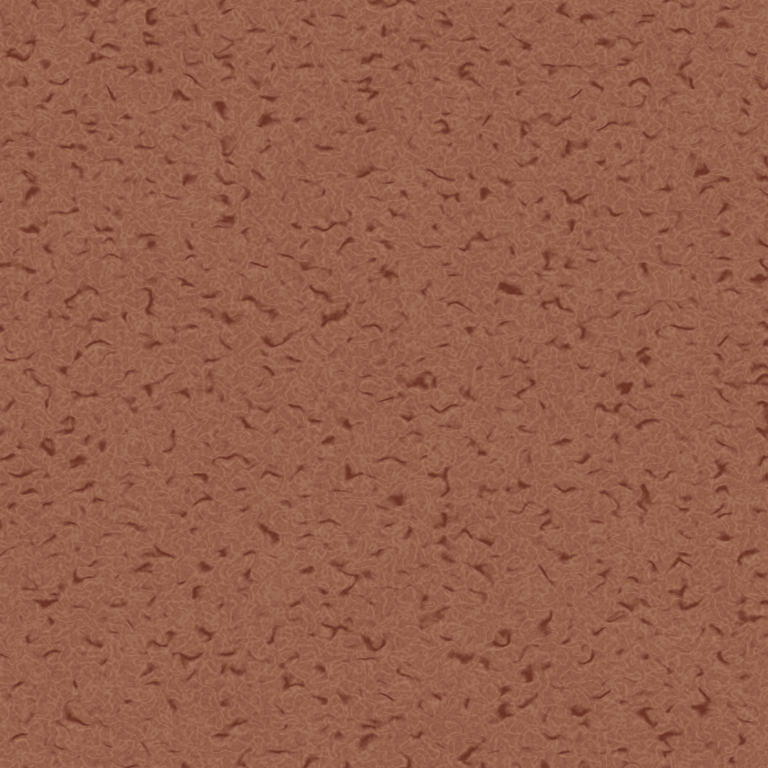
Write a three.js fragment shader that draws this texture.

```glsl
#define CREASE_SCALE vec2(31.0, 47.0)
#define CREASE_WIDTH 0.21
#define CREASE_DEPTH 0.72
#define LIP_SHIFT vec2(0.002, 0.008)
#define LIP_LIGHT 0.12
#define WRINKLE_SCALE vec2(76.0, 88.0)
#define WRINKLE_LIGHT 0.20
#define GRAIN_SCALE 210.0
#define GRAIN_LIGHT 0.22
#define BASE_TONE 0.69
#define DEEP_COLOR vec3(0.43, 0.205, 0.15)
#define PALE_COLOR vec3(0.67, 0.465, 0.37)

varying vec2 vUv;

float hash(vec2 p) {
  return fract(sin(dot(p, vec2(127.1, 311.7))) * 43758.5453);
}

float cornerSlope(vec2 cell, vec2 offset) {
  float angle = 6.2832 * hash(cell);
  return dot(vec2(cos(angle), sin(angle)), offset);
}

// Gradient noise, centred on zero
float noise(vec2 p) {
  vec2 i = floor(p);
  vec2 f = p - i;
  vec2 u = f * f * f * (f * (f * 6.0 - 15.0) + 10.0);
  vec2 e = vec2(1.0, 0.0);
  float low = mix(cornerSlope(i, f), cornerSlope(i + e.xy, f - e.xy), u.x);
  float high = mix(cornerSlope(i + e.yx, f - e.yx), cornerSlope(i + e.xx, f - e.xx), u.x);
  return mix(low, high, u.y);
}

// Soft line along the zero contour of a noise value
float contour(float n, float width) {
  return 1.0 - smoothstep(0.0, width, abs(n));
}

// Short, mostly level creases: contours broken up by a patchy mask
float crease(vec2 p) {
  float line = contour(noise(p * CREASE_SCALE), CREASE_WIDTH);
  float patches = noise(p * CREASE_SCALE * 1.25 + 53.0);
  return line * smoothstep(0.0, 0.42, patches);
}

void main() {
  // Bend the domain so the marks curl
  vec2 bend = vec2(noise(vUv * 48.0 + 17.0), noise(vUv * 48.0 + 91.0));
  vec2 p = vUv + 0.009 * bend;

  // Dark creases with a pale lower lip
  float dark = crease(p);
  float lip = crease(p + LIP_SHIFT) * (1.0 - dark);

  // Thin pale wrinkles, fine grain and faint large blotches
  float wrinkle = contour(noise(p * WRINKLE_SCALE + 29.0), 0.2) - 0.3;
  float grain = noise(vUv * GRAIN_SCALE + 7.0);
  float blotch = noise(vUv * 9.0 + 3.0);

  float tone = BASE_TONE - CREASE_DEPTH * dark + LIP_LIGHT * lip;
  tone += WRINKLE_LIGHT * wrinkle * (1.0 - 0.6 * dark);
  tone += GRAIN_LIGHT * grain + 0.05 * blotch;

  gl_FragColor = vec4(mix(DEEP_COLOR, PALE_COLOR, clamp(tone, 0.0, 1.0)), 1.0);
}
```
